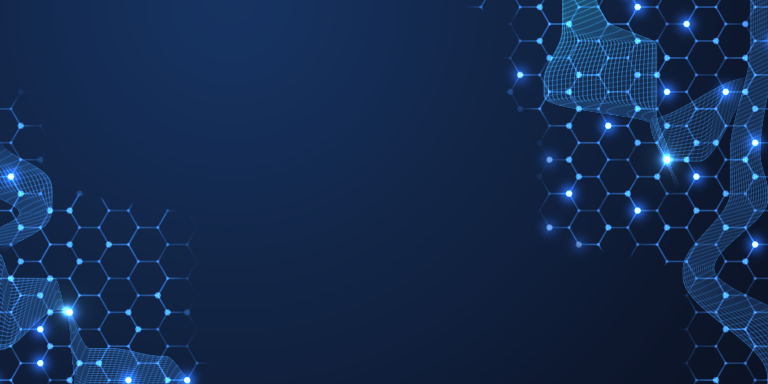
Write a Shadertoy shader that draws this background.

```glsl
// Dark navy backdrop with a honeycomb network and flowing wireframe ribbons in two corners.
// Ribbons are line families spanned between two boundary curves; nodes come from a
// hashed hexagonal lattice. Units: percent of canvas height, with depth measured downward.

float hash(vec2 p) {
    vec3 q = fract(vec3(p.xyx) * 0.1031);
    q += dot(q, q.yzx + 33.33);
    return fract((q.x + q.y) * q.z);
}

// Smooth ramp from 0 to 1 between a and b
float ramp(float a, float b, float x) { return smoothstep(a, b, x); }

// Wire mesh between boundaries lo and hi, crossed by lines spaced along the ribbon
float ribbon(float across, float lo, float hi, float along, float count, float pixel) {
    float t = (across - lo) / max(hi - lo, 0.5);
    vec2 grid = vec2(t * count, along * 0.8 + t * 3.0);
    vec2 slope = max(fwidth(grid), 1e-4);
    vec2 dist = abs(fract(grid - 0.5) - 0.5) / slope * pixel;
    vec2 wires = 1.0 - smoothstep(vec2(0.0), vec2(0.12 + 0.6 * pixel), dist);
    wires = mix(wires, vec2(0.3), smoothstep(0.3, 0.8, slope));
    float inside = smoothstep(-0.02, 0.01, t) * (1.0 - smoothstep(0.99, 1.02, t));
    float rims = exp(-30.0 * min(abs(t), abs(1.0 - t)));
    return inside * (0.10 + 0.38 * wires.x + 0.18 * wires.y + 0.22 * rims);
}

// Where the honeycomb is visible: right and left clusters
float coverage(vec2 p) {
    float rightEdge = 130.0 + 9.0 * ramp(26.0, 32.0, p.y) + 37.0 * ramp(60.0, 72.0, p.y)
                    - 11.0 * (1.0 - ramp(1.0, 5.0, p.y));
    float leftEdge = 13.0 + 39.0 * ramp(47.0, 57.0, p.y) + 7.0 * ramp(90.0, 98.0, p.y);
    float right = ramp(0.0, 9.0, p.x - rightEdge);
    float left = ramp(0.0, 9.0, leftEdge - p.x) * ramp(22.0, 34.0, p.y);
    return max(right, left);
}

// Distance to the sides of flat-topped hexagons with side 5.1
float hexEdge(vec2 p) {
    vec2 period = vec2(3.0, 1.7320508);
    vec2 q = (p - vec2(138.0, 6.25)) / 5.1;
    vec2 a = mod(q + 0.5 * period, period) - 0.5 * period;
    vec2 b = mod(q, period) - 0.5 * period;
    vec2 g = abs(dot(a, a) < dot(b, b) ? a : b);
    return (0.866 - max(g.y, 0.5 * g.y + 0.866 * g.x)) * 5.1;
}

// Lattice vertices: faint points, blue discs and glowing white discs
vec3 nodes(vec2 p, float pixel) {
    vec3 light = vec3(0.0);
    float baseRow = round((p.y - 6.25) / 4.417);
    float baseCol = round((p.x - 138.0) / 15.3);
    for (int j = -2; j <= 2; j++)
    for (int i = -1; i <= 1; i++)
    for (int side = -1; side <= 1; side += 2) {
        float row = baseRow + float(j);
        float col = baseCol + float(i);
        float shift = 0.5 * (1.0 - mod(row, 2.0));
        vec2 node = vec2(138.0 + 15.3 * (col + shift) + 2.55 * float(side),
                         6.25 + 4.417 * row);
        float pick = hash(vec2(col * 2.0 + 0.5 * float(side), row) + 71.0);
        float shown = coverage(node);
        float d = length(p - node);
        float glint = step(0.91, pick);
        float disc = step(0.58, pick);
        float radius = mix(0.38, 0.78, disc);
        float dot1 = 1.0 - smoothstep(radius - pixel, radius + pixel, d);
        vec3 tint = mix(vec3(0.26, 0.57, 0.95), vec3(0.85, 1.0, 1.0), glint);
        light += shown * dot1 * tint * mix(0.5, 0.85, disc);
        light += shown * glint * vec3(0.12, 0.36, 0.85) * exp(-d * d / 5.0) * 0.8;
    }
    return light;
}

void mainImage(out vec4 fragColor, in vec2 fragCoord) {
    float pixel = 100.0 / iResolution.y;
    vec2 p = vec2(fragCoord.x, iResolution.y - fragCoord.y) * pixel;
    float x = p.x, d = p.y;

    // Navy gradient, brightest at the upper left
    float r = length(p - vec2(60.0, 0.0));
    vec3 color = mix(vec3(0.085, 0.195, 0.375), vec3(0.07, 0.148, 0.28), ramp(0.0, 80.0, r));
    color = mix(color, vec3(0.045, 0.075, 0.15), ramp(55.0, 172.0, r));

    // Upper right drape
    float lo = 146.4 - 4.7 * ramp(8.0, 21.0, d) + 27.6 * pow(ramp(24.0, 32.3, d), 2.0)
             + 6.3 * ramp(32.0, 49.5, d);
    float hi = 155.5 + 2.6 * ramp(0.0, 6.5, d) + 12.8 * ramp(5.0, 11.7, d)
             + 3.6 * ramp(28.6, 41.7, d) + 2.6 * ramp(41.7, 49.5, d);
    float mesh = ribbon(x, lo, hi, d, 26.0, pixel) * (1.0 - ramp(43.0, 50.0, d));

    // Right border twist
    lo = 195.3 - 5.2 * ramp(12.0, 40.0, d) - 12.3 * ramp(50.0, 70.0, d) + 22.0 * ramp(72.0, 98.0, d);
    hi = 203.0 - 5.0 * ramp(5.0, 40.0, d) + 2.0 * ramp(40.0, 50.0, d)
       - 14.0 * ramp(52.0, 70.0, d) + 26.0 * ramp(70.0, 88.0, d);
    mesh += ribbon(x, lo, hi, d, 16.0, pixel) * 0.9;

    // Bowl joining drape and twist
    lo = 31.0 - 11.0 * ramp(168.0, 196.0, x);
    hi = 30.0 + 12.0 * ramp(168.0, 175.0, x) - 24.0 * ramp(182.0, 200.0, x);
    mesh += ribbon(d, lo, hi, x, 16.0, pixel) * ramp(168.0, 172.0, x) * (1.0 - ramp(192.0, 196.0, x)) * 0.75;

    // Left loop
    hi = 13.6 * exp(-pow(abs(d - 52.0) / 11.0, 4.0));
    lo = 12.0 * exp(-pow((d - 55.5) / 5.0, 2.0)) - 7.0;
    mesh += ribbon(x, lo, hi, d, 18.0, pixel) * ramp(36.0, 41.0, d) * (1.0 - ramp(62.0, 66.0, d));

    // Lower left wave, pinched at the flare
    lo = 66.4 + 6.0 * ramp(0.0, 3.0, x) + 8.9 * ramp(14.3, 17.7, x) + 9.4 * ramp(17.2, 23.4, x)
       + 2.0 * ramp(29.0, 42.0, x) + 7.5 * ramp(43.0, 51.5, x);
    hi = 91.0 - 10.4 * ramp(0.0, 15.6, x) + 22.0 * ramp(17.2, 20.0, x);
    mesh += ribbon(d, lo, hi, x, 20.0, pixel) * (1.0 - ramp(47.0, 52.0, x));

    float cyan = exp(-length(p - vec2(151.0, 0.0)) / 14.0);
    color += mesh * mix(vec3(0.19, 0.45, 0.72), vec3(0.22, 0.85, 0.95), cyan);

    // Honeycomb lines and nodes
    float wire = 1.0 - smoothstep(0.06, 0.12 + pixel, hexEdge(p));
    float variation = 0.65 + 0.35 * sin(x * 0.31 + 1.0) * sin(d * 0.27);
    color += wire * coverage(p) * variation * vec3(0.11, 0.26, 0.45);
    color += nodes(p, pixel);

    // Teal flares where the ribbons pinch
    for (int k = 0; k < 2; k++) {
        vec2 q = p - mix(vec2(173.7, 41.6), vec2(17.4, 81.0), float(k));
        float flare = exp(-dot(q, q) / 1.2) + 0.35 * exp(-length(q) / 2.2);
        color += flare * vec3(0.45, 0.9, 0.9);
    }
    fragColor = vec4(clamp(color, 0.0, 1.0), 1.0);
}
```
